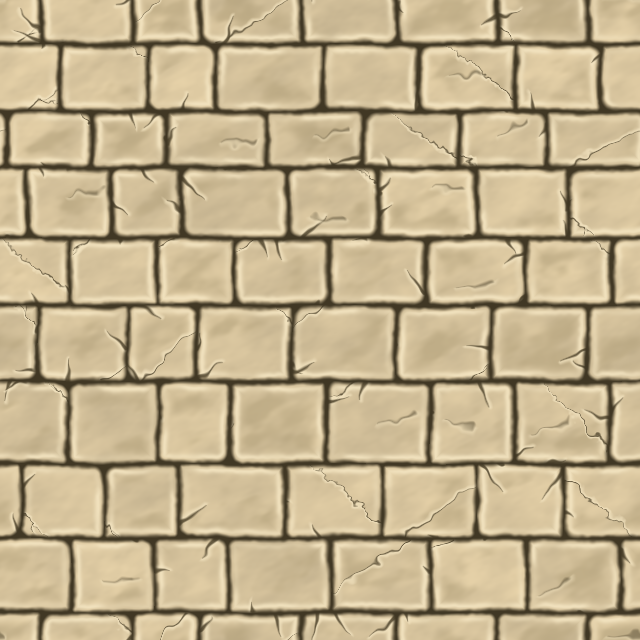
Give the GLSL for this texture, as a Shadertoy shader.

```glsl
// Worn sandstone block wall: nine seamless courses of seven bevelled, cracked stones.

const float TAU = 6.2831853;
const vec3 UMBER = vec3(0.25, 0.215, 0.14);
const vec3 KHAKI = vec3(0.71, 0.64, 0.49);
const vec3 SAND  = vec3(0.835, 0.76, 0.61);
const vec3 CREAM = vec3(0.95, 0.89, 0.75);

// Course bottoms, offset of the first joint in each course, and mean joint spacing
const float COURSE[10] = float[10](0.043, 0.159, 0.275, 0.404, 0.523, 0.628, 0.738, 0.826, 0.931, 1.043);
const float SHIFT[9] = float[9](0.112, 0.034, 0.107, 0.059, 0.109, 0.042, 0.010, 0.094, 0.064);
const float JOINT[8] = float[8](0.0, 0.135, 0.25, 0.406, 0.557, 0.706, 0.852, 1.0);

float hash(vec2 p) {
    vec3 q = fract(vec3(p.xyx) * 0.1031);
    q += dot(q, q.yzx + 33.33);
    return fract((q.x + q.y) * q.z);
}

float noise(vec2 p) {
    vec2 i = floor(p), f = fract(p);
    f = f * f * (3.0 - 2.0 * f);
    return mix(mix(hash(i), hash(i + vec2(1, 0)), f.x),
               mix(hash(i + vec2(0, 1)), hash(i + vec2(1, 1)), f.x), f.y);
}

float fbm(vec2 p) {
    return 0.55 * noise(p) + 0.3 * noise(p * 2.1 + 7.0) + 0.15 * noise(p * 4.3 + 19.0);
}

float jointX(int course, int k) {
    float jitter = (k % 7 == 0) ? 0.0 : hash(vec2(course * 3 + 5, k * 7 + 2)) - 0.5;
    return JOINT[k] + 0.018 * jitter;
}

// Depth inside a block whose four corners have individual radii
float blockDepth(vec2 p, vec2 halfSize, vec2 seed) {
    float r = hash(seed + 3.0 * sign(p));
    r = mix(0.006, 0.022, r * r);
    vec2 q = abs(p) - halfSize + r;
    return r - length(max(q, 0.0)) - min(max(q.x, q.y), 0.0);
}

// Point on the block outline at a given angle
vec2 rimPoint(float angle, vec2 halfSize) {
    vec2 d = vec2(cos(angle), sin(angle));
    return d / max(abs(d.x), abs(d.y)) * halfSize;
}

// Tapered stroke: x = distance to its surface, y = signed side
vec2 stroke(vec2 p, vec2 a, vec2 b, float width) {
    vec2 q = p - a, ab = b - a;
    float h = clamp(dot(q, ab) / dot(ab, ab), 0.0, 1.0);
    float side = (ab.x * q.y - ab.y * q.x) / length(ab);
    return vec2(length(q - ab * h) - width * (1.0 - h), side);
}

// Dark groove with a lit lip on one side
vec3 carve(vec3 col, vec2 s, float soft, float amount) {
    float lip = (1.0 - smoothstep(0.001, 0.004 + soft * 2.0, s.x)) * smoothstep(-0.002, 0.002, s.y);
    float groove = 1.0 - smoothstep(-soft, soft, s.x);
    col = mix(col, CREAM, 0.75 * lip * amount);
    return mix(col, UMBER * 1.25, 0.85 * groove * amount);
}

vec3 stoneColor(vec2 p, vec2 halfSize, vec2 id) {
    vec2 seed = id * 17.0 + 40.0, n = p + seed;
    float wobble = noise(n * 45.0) - 0.5 + 0.4 * (noise(n * 130.0) - 0.5);
    float depth = blockDepth(p, halfSize, seed) + 0.0035 * wobble;

    // Brushed mottling
    vec2 brush = vec2(p.x + p.y * 0.6, p.y - p.x * 0.5);
    float mottle = fbm(brush * vec2(18.0, 36.0) + seed);
    vec3 col = SAND * (0.97 + 0.06 * hash(seed)) * (0.93 + 0.14 * mottle);
    float stain = smoothstep(0.48, 0.8, fbm(brush * vec2(12.0, 22.0) + seed + 9.0));
    col = mix(col, KHAKI, 0.65 * stain * smoothstep(0.008, 0.03, depth));

    // Patchy bright bevel
    float lit = (depth - 0.0105) / (depth < 0.0105 ? 0.003 : 0.005);
    float patchy = smoothstep(0.2, 0.7, noise(n * 28.0 + 5.0));
    col = mix(col, CREAM, exp(-lit * lit) * (0.25 + 0.65 * patchy));

    // Jagged cracks: clipped corners or full splits, some with a branch
    vec2 jag = vec2(noise(n * 70.0), noise(n * 70.0 + 31.0)) - 0.5;
    vec2 cp = p + 0.012 * jag + 0.004 * (noise(n * 200.0) - 0.5);
    float corner = TAU * (0.125 + 0.25 * floor(4.0 * hash(seed + 1.0)));
    float kind = hash(seed + 2.0);
    float spread = kind > 0.38 ? 0.25 + 0.25 * hash(seed + 4.0) : 1.35;
    vec2 a = rimPoint(corner - spread, halfSize), b = rimPoint(corner + spread * 0.9, halfSize);
    float cracked = step(hash(seed + 5.0), 0.5);
    col = carve(col, stroke(cp, a, b, 0.0013), 0.0014, cracked);
    vec2 tip = rimPoint(corner + 0.15, halfSize) * 0.95;
    col = carve(col, stroke(cp, mix(a, b, 0.5), tip, 0.001), 0.0012, cracked * step(0.6, kind));

    // Wedge chips running in from the rim
    for (int i = 0; i < 4; i++) {
        vec2 s = seed + float(i) * 11.0;
        vec2 start = rimPoint(TAU * hash(s + 6.0), halfSize);
        vec2 lean = vec2(hash(s + 7.0), hash(s + 8.0)) - 0.5;
        vec2 end = start * mix(0.65, 0.88, hash(s + 9.0)) + 0.055 * lean;
        vec2 chip = stroke(p + 0.008 * jag, start, end, 0.0035);
        col = carve(col, chip, 0.002, step(hash(s + 10.0), 0.5));
    }

    // Soft dent in the face
    vec2 mid = (vec2(hash(seed + 12.0), hash(seed + 13.0)) - 0.5) * halfSize;
    vec2 reach = vec2(0.024, 0.02 * (hash(seed + 14.0) - 0.3));
    vec2 dent = stroke(p + 0.014 * jag, mid + reach, mid - reach, 0.003);
    col = carve(col, dent, 0.003, 0.6 * step(hash(seed + 15.0), 0.28));

    // Shaded fall into the joint
    float fall = 0.0065 + 0.003 * noise(n * 35.0 + 13.0);
    return mix(UMBER, col, smoothstep(0.0, fall, depth));
}

void mainImage(out vec4 fragColor, in vec2 fragCoord) {
    vec2 uv = fragCoord / iResolution.xy;
    uv += 0.0012 * sin(TAU * (uv.yx * vec2(7.0, 4.0) + vec2(0.2, 0.6)));

    // Find the course, then the stone within it
    float y = fract(uv.y - COURSE[0]) + COURSE[0];
    int row = 0, column = 0;
    for (int i = 1; i < 9; i++) if (y >= COURSE[i]) row = i;
    float x = fract(uv.x - SHIFT[row]);
    for (int k = 1; k < 7; k++) if (x >= jointX(row, k)) column = k;

    vec2 low = vec2(jointX(row, column), COURSE[row]);
    vec2 high = vec2(jointX(row, column + 1), COURSE[row + 1]);
    vec3 col = stoneColor(vec2(x, y) - 0.5 * (low + high), 0.5 * (high - low), vec2(column, row));
    fragColor = vec4(col, 1.0);
}
```
